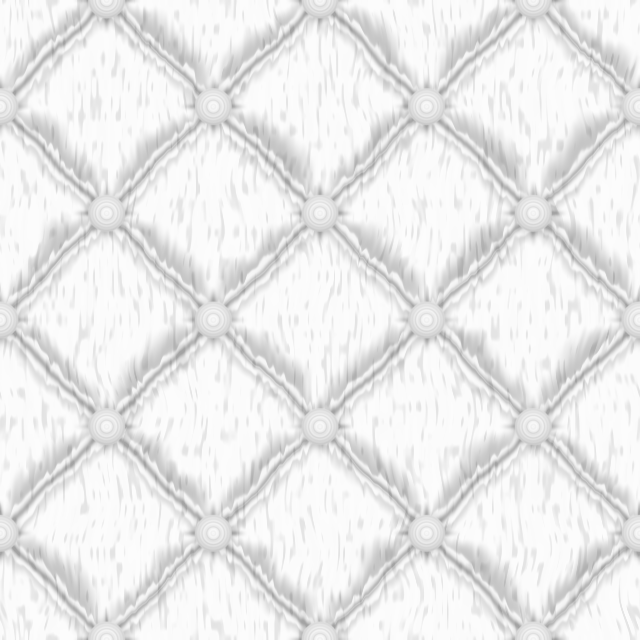
Give the GLSL for this texture map, as a Shadertoy shader.

```glsl
// White tufted upholstery: a diagonal lattice of stitched furry seams with a
// round button at each crossing. Seams are profiles across rotated cell
// coordinates; wrapped value noise supplies the nap, fur edges and shadows.

const float REPEATS = 3.0;         // button cells across and down
const float BUTTON_RADIUS = 0.086; // lengths below are in cell widths
const float CREASE_REACH = 0.165;
const float CORE_WIDTH = 0.015;
const float RIDGE_OFFSET = 0.026;
const float SHADOW_REACH = 0.125;
const float FUR_LENGTH = 0.034;
const float CLOTH = 0.985;         // grey levels
const float BUTTON_GREY = 0.925;
const float CORE_DEPTH = 0.28;
const float SHADOW_DEPTH = 0.21;
const float NAP_DEPTH = 0.09;
const vec2 NAP_CELLS = vec2(210.0, 44.0);
const vec2 FUR_CELLS = vec2(170.0, 30.0);
const float PI = 3.14159265;

float hash(vec2 p) {
    vec3 q = fract(vec3(p.xyx) * 0.1031);
    q += dot(q, q.yzx + 33.33);
    return fract((q.x + q.y) * q.z);
}

// Value noise that repeats after a whole number of lattice cells.
float noise(vec2 p, vec2 period) {
    vec2 i = floor(p), f = fract(p);
    f = f * f * (3.0 - 2.0 * f);
    vec2 lo = mod(i, period), hi = mod(i + 1.0, period);
    return mix(mix(hash(lo), hash(vec2(hi.x, lo.y)), f.x),
               mix(hash(vec2(lo.x, hi.y)), hash(hi), f.x), f.y);
}

float fibres(vec2 uv, vec2 cells) {
    return noise(uv * cells, cells);
}

float band(float x, float width) {
    return exp(-x * x / (width * width));
}

// Lattice coordinates to a whole-number id that wraps with the canvas.
vec2 wrapId(vec2 ab) {
    vec2 cell = vec2(ab.x + ab.y + 1.0, ab.x - ab.y) * 2.0;
    return mod(floor(cell + 0.5), REPEATS * 4.0);
}

// Darkening across one seam: s is the signed distance, positive above it,
// and t runs from button to button.
float seam(float s, float t, float seed, float fur) {
    float middle = sin(PI * t);
    s += 0.009 * middle * sin(2.0 * PI * (t * 1.4 + seed));
    float ragged = s + FUR_LENGTH * (fur - 0.5);

    // Soft scalloped shadow on the upper side, fainter on the lower side
    float scallop = noise(vec2(t * 6.0, seed * 50.0), vec2(64.0));
    float bulge = smoothstep(0.15, 0.85, middle);
    float reach = 0.05 + SHADOW_REACH * bulge * (0.45 + 0.65 * scallop);
    float above = smoothstep(0.015, 0.04, ragged)
                * (1.0 - smoothstep(0.3 * reach, reach, ragged));
    float below = smoothstep(0.018, 0.042, -ragged)
                * (1.0 - smoothstep(0.035, 0.085, -ragged));
    float dark = SHADOW_DEPTH * above * (0.45 + 0.55 * bulge) + 0.13 * below;

    // Pale furry ridges beside the dark stitched groove
    float ridges = band(ragged - RIDGE_OFFSET, 0.010)
                 + band(ragged + RIDGE_OFFSET, 0.011);
    dark *= 1.0 - 0.8 * min(ridges, 1.0);
    float core = s + 0.010 * (fur - 0.5);
    dark += CORE_DEPTH * band(core, CORE_WIDTH);
    float strand = band(core + 0.006 * sin(5.0 * t + seed * 6.0), 0.004);
    return dark - 0.09 * strand * step(0.5, seed) * middle;
}

// Short creases pulled out from a button along the two axes.
float creases(vec2 d, float r, vec2 id) {
    bool sideways = abs(d.x) > abs(d.y);
    float along = sideways ? d.x : d.y;
    float across = sideways ? d.y : d.x;
    float side = (along > 0.0 ? 1.0 : 2.0) + (sideways ? 2.0 : 0.0);
    float strength = 0.08 + 0.20 * hash(id + side * 17.0);
    float fade = 1.0 - smoothstep(0.09, CREASE_REACH, r);
    return strength * fade * band(across, 0.013);
}

float buttonGrey(vec2 d, float r) {
    float grey = BUTTON_GREY - 0.09 * smoothstep(0.045, BUTTON_RADIUS, r);
    grey += 0.035 * d.y / BUTTON_RADIUS;
    grey += 0.03 * (1.0 - smoothstep(0.024, 0.030, r));
    grey -= 0.07 * band(r - 0.031, 0.004);
    grey -= 0.04 * band(r - 0.053, 0.004);
    return grey + 0.012 * sin(r * 450.0);
}

void mainImage(out vec4 fragColor, in vec2 fragCoord) {
    vec2 uv = fragCoord / iResolution.xy;
    vec2 p = uv * REPEATS;
    float aa = REPEATS / iResolution.y;

    // Rotated lattice: both coordinates are whole at every button
    vec2 ab = vec2(p.x + p.y, p.x - p.y) - 0.5;
    vec2 nearest = floor(ab + 0.5), cell = floor(ab), off = ab - nearest;

    // Nap with a gently wandering lean
    vec2 leaned = uv;
    leaned.x += 0.02 * noise(uv * 14.0, vec2(14.0));
    float nap = smoothstep(0.58, 0.95, fibres(leaned, NAP_CELLS));
    float fur = fibres(leaned, FUR_CELLS);
    float grey = CLOTH + 0.01 * (fur - 0.5) - NAP_DEPTH * nap;

    // Seams in both diagonal directions
    float seedA = hash(wrapId(vec2(nearest.x, cell.y + 0.5)));
    float seedB = hash(wrapId(vec2(cell.x + 0.5, nearest.y)));
    float seamA = seam(off.x * 0.7071, fract(ab.y), seedA, fur);
    float seamB = seam(-off.y * 0.7071, fract(ab.x), seedB, fur);
    grey -= max(seamA, seamB);

    // Buttons with their creases and contact shadow
    vec2 d = 0.5 * vec2(off.x + off.y, off.x - off.y);
    float r = length(d);
    grey -= creases(d, r, wrapId(nearest)) + 0.07 * band(r - BUTTON_RADIUS, 0.022);
    float cover = 1.0 - smoothstep(BUTTON_RADIUS - aa, BUTTON_RADIUS + aa, r);
    grey = mix(max(grey, 0.64), buttonGrey(d, r), cover);

    fragColor = vec4(vec3(clamp(grey, 0.0, 1.0)), 1.0);
}
```
